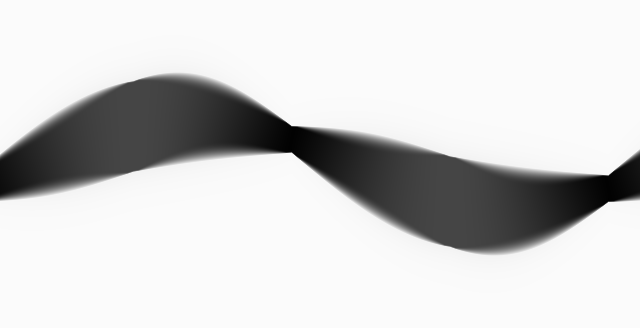
Write a WebGL 2 fragment shader that draws this background.

```glsl
#version 300 es
precision highp float;

uniform vec2 u_resolution;
out vec4 fragColor;

const float PI = 3.14159265;

// Layout, in fractions of the canvas
const float FIRST_CROSSING = -0.039;   // x of the twist left of the canvas
const float LOBE_LENGTH = 0.4948;      // x distance between twists
const float TWIST_NEAR = 0.0332;       // ribbon edges at a twist, from mid height
const float TWIST_FAR = 0.1173;
const float CREST_HEIGHT = 0.2117;     // bulge of the outer edge
const float CREST_SKEW = 0.0332;       // extra bulge past the fold
const float INNER_HEIGHT = 0.0171;     // bulge of the inner edge
const float INNER_SAG = 0.0268;        // sag of the inner edge before the fold
const float INNER_LIFT = 0.0038;
const float EDGE_SOFTNESS = 0.056;     // widest translucent fringe

// Tones
const float PAPER = 0.985;
const float RIBBON_GREY = 0.272;
const float TWIST_BLACK = 0.008;
const float HAZE_STRENGTH = 0.035;
const float HAZE_WIDTH = 0.045;
const float FRINGE_POWER = 2.2;
const float CORE_POWER = 1.2;

// Opacity of stacked layers at a depth below an edge
float fringe(float depth, float width) {
    return 1.0 - pow(1.0 - clamp(depth / width, 0.0, 1.0), FRINGE_POWER);
}

void main() {
    vec2 uv = gl_FragCoord.xy / u_resolution;
    float pixel = 1.0 / u_resolution.y;

    // Each lobe is the previous one shifted along and mirrored vertically
    float lobe = (uv.x - FIRST_CROSSING) / LOBE_LENGTH;
    float s = fract(lobe);
    float side = mod(floor(lobe), 2.0) < 0.5 ? 1.0 : -1.0;
    float y = side * (uv.y - 0.5);

    // Outer and inner edges, folded halfway along the lobe
    float arch = sin(PI * s);
    float wave = sin(2.0 * PI * s);
    float rise = max(wave, 0.0);
    float fall = max(-wave, 0.0);
    float outer = mix(-TWIST_NEAR, TWIST_FAR, s)
                + CREST_HEIGHT * arch + CREST_SKEW * fall;
    float inner = mix(-TWIST_FAR, TWIST_NEAR, s)
                + INNER_HEIGHT * arch - INNER_SAG * rise + INNER_LIFT * fall;

    // Fringes sharpen at the folds and twists
    float softness = max(EDGE_SOFTNESS * abs(wave), 2.0 * pixel);
    float depth = min(outer - y, y - inner);
    float opacity = fringe(outer - y, softness) * fringe(y - inner, softness);
    opacity *= smoothstep(-pixel, pixel, depth);

    // Core darkens into the twists, most along the inner edge
    float across = clamp((y - inner) / (outer - inner), 0.0, 1.0);
    float core = mix(TWIST_BLACK, RIBBON_GREY, pow(max(arch, 0.0), CORE_POWER));
    core *= 1.0 + 0.8 * (1.0 - arch) * (across - 0.5);

    // Faint haze on the paper around the crests
    float haze = exp(-max(-depth, 0.0) / HAZE_WIDTH);
    float paper = PAPER - HAZE_STRENGTH * haze * (0.3 + 0.7 * arch);

    fragColor = vec4(vec3(mix(paper, core, opacity)), 1.0);
}
```
